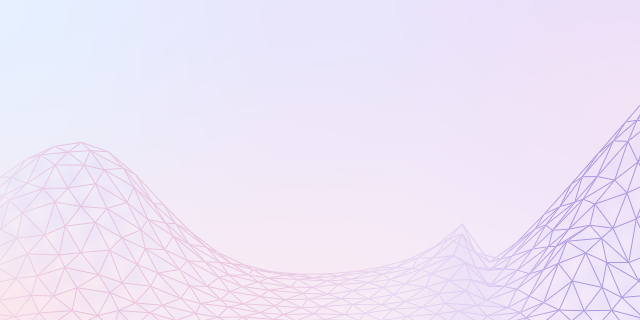
Give the GLSL for this background, as a Shadertoy shader.

```glsl
// Pastel sky above rolling wireframe hills, pink on the left and violet on the right.

const int ROWS = 11;
const float COLUMN_STEP = 0.085;
const float LINE_RADIUS = 0.0014;

float bell(float x, float center, float width) {
    float t = (x - center) / width;
    return exp(-t * t);
}

// Skyline height: broad left hill, sharp small peak, steep right slope.
float ridgeHeight(float x) {
    float hill = 0.425 * bell(x, 0.25, x < 0.25 ? 0.46 : 0.333);
    float peak = 0.17 * exp(-abs(x - 1.445) / (x < 1.445 ? 0.16 : 0.07));
    float slope = 1.15 * max(x - 1.53, 0.0);
    return 0.13 + hill + peak + slope;
}

// Layered sines give each mesh vertex a repeatable offset in -1..1.
float wobble(vec2 cell, float phase) {
    return 0.6 * sin(dot(cell, vec2(2.13, 3.71)) + phase)
         + 0.4 * sin(dot(cell, vec2(5.37, 1.93)) - 2.0 * phase);
}

// Mesh vertex: row 0 follows the skyline, later rows come toward the viewer.
vec2 meshVertex(float column, float row) {
    vec2 cell = vec2(column, row);
    float loose = min(row, 1.0);
    float x = (column + 0.5 * mod(row, 2.0) + 0.2 * loose * wobble(cell, 0.7)) * COLUMN_STEP;
    float depth = row / float(ROWS);
    float drop = mix(depth, smoothstep(0.0, 1.0, depth), 0.7);
    float ridge = ridgeHeight(x);
    float y = mix(ridge, -0.04, drop);
    y += 0.035 * ridge * loose * wobble(cell, 2.4);
    y += 0.10 * bell(x, 1.80, 0.11) * bell(depth, 0.6, 0.18);
    y -= 0.09 * bell(x, 2.02, 0.10) * bell(depth, 0.6, 0.22);
    return vec2(x, y);
}

float segmentDistance(vec2 p, vec2 a, vec2 b) {
    vec2 ap = p - a;
    vec2 ab = b - a;
    return length(ap - ab * clamp(dot(ap, ab) / dot(ab, ab), 0.0, 1.0));
}

// Distance to the nearest triangle edge, visiting only nearby columns.
float meshDistance(vec2 p) {
    float nearest = 1.0;
    float base = floor(p.x / COLUMN_STEP);
    for (int j = 0; j < ROWS; j++) {
        float row = float(j);
        float shift = mod(row, 2.0);
        for (int i = -2; i <= 1; i++) {
            float column = base + float(i);
            vec2 a = meshVertex(column, row);
            vec2 right = meshVertex(column + 1.0, row);
            vec2 lowerLeft = meshVertex(column + shift - 1.0, row + 1.0);
            vec2 lowerRight = meshVertex(column + shift, row + 1.0);
            nearest = min(nearest, segmentDistance(p, a, right));
            nearest = min(nearest, segmentDistance(p, a, lowerLeft));
            nearest = min(nearest, segmentDistance(p, a, lowerRight));
        }
    }
    return nearest;
}

// Blend three colours placed at x = 0, 1 and 2.
vec3 threeStops(vec3 left, vec3 middle, vec3 right, float x) {
    return mix(mix(left, middle, smoothstep(0.0, 1.0, x)), right, smoothstep(1.0, 2.0, x));
}

vec3 skyColor(vec2 p) {
    vec3 top = threeStops(vec3(0.90, 0.94, 1.0), vec3(0.912, 0.90, 0.985),
                          vec3(0.922, 0.872, 0.975), p.x);
    vec3 bottom = threeStops(vec3(0.965, 0.925, 0.96), vec3(0.97, 0.92, 0.96),
                             vec3(0.95, 0.915, 0.98), p.x);
    vec3 color = mix(bottom, top, smoothstep(0.05, 1.0, p.y));
    float rose = bell(p.x, 2.0, 0.45) * bell(p.y, 0.66, 0.24);
    return mix(color, vec3(0.96, 0.895, 0.955), 0.65 * rose);
}

// Soft tints and blurred patches inside the hills.
vec3 hillTint(vec3 color, vec2 p, float ridge) {
    float inside = smoothstep(0.02, -0.06, p.y - ridge);
    float patches = 0.5 + 0.25 * (sin(70.0 * p.x + 25.0 * p.y) + sin(62.0 * p.y - 31.0 * p.x));
    float sides = bell(p.x, 0.2, 0.4) + bell(p.x, 1.9, 0.35);
    color = mix(color, vec3(0.885, 0.845, 0.97), 0.42 * inside * patches * sides);
    color = mix(color, vec3(0.905, 0.855, 0.965), 0.5 * inside * bell(p.x, 1.46, 0.13));
    float blush = bell(p.x, 0.0, 0.35) * bell(p.y, 0.02, 0.17);
    return mix(color, vec3(0.985, 0.905, 0.925), 0.8 * blush);
}

vec3 lineColor(float x) {
    vec3 pink = vec3(0.895, 0.72, 0.845);
    vec3 lilac = vec3(0.845, 0.775, 0.94);
    vec3 violet = vec3(0.59, 0.51, 0.85);
    vec3 color = mix(pink, lilac, smoothstep(0.75, 1.35, x));
    return mix(color, violet, smoothstep(1.48, 1.78, x));
}

void mainImage(out vec4 fragColor, in vec2 fragCoord) {
    vec2 p = fragCoord / iResolution.xy * vec2(2.0, 1.0);
    float pixel = 1.0 / iResolution.y;
    float ridge = ridgeHeight(p.x);
    vec3 color = hillTint(skyColor(p), p, ridge);

    // Wireframe, paler at the left border and in the centre.
    if (p.y < ridge + 0.08) {
        float coverage = clamp(0.5 + (LINE_RADIUS - meshDistance(p)) / pixel, 0.0, 1.0);
        float strength = mix(0.45, 0.85, smoothstep(0.0, 0.25, p.x));
        strength -= 0.2 * bell(p.x, 1.2, 0.35);
        color = mix(color, lineColor(p.x), coverage * strength);
    }
    fragColor = vec4(color, 1.0);
}
```
